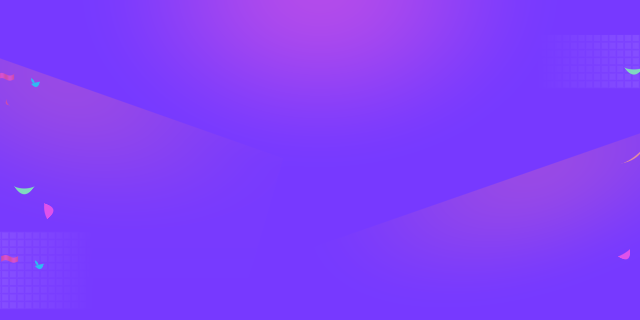
This background is drawn by a Shadertoy shader. Its source:

```glsl
// Violet banner with a top glow, two lit diagonal folds, faint tile grids and confetti.

const vec3 VIOLET  = vec3(0.465, 0.225, 1.00);
const vec3 MAGENTA = vec3(0.70, 0.295, 0.92);
const vec3 MAUVE   = vec3(0.61, 0.295, 0.89);
const vec3 PINK    = vec3(0.87, 0.32, 0.92);
const vec3 ROSE    = vec3(0.80, 0.30, 0.68);
const vec3 MINT    = vec3(0.50, 0.85, 0.75);
const vec3 CYAN    = vec3(0.18, 0.73, 0.95);
const vec3 AMBER   = vec3(0.90, 0.56, 0.62);

float hash(vec2 p) {
    return fract(sin(dot(p, vec2(127.1, 311.7))) * 43758.5453);
}

vec2 rotate(vec2 p, float angle) {
    float c = cos(angle), s = sin(angle);
    return vec2(c * p.x + s * p.y, c * p.y - s * p.x);
}

// Antialiased coverage of a signed distance
float fill(float d, float pixel) {
    return smoothstep(0.75 * pixel, -0.75 * pixel, d);
}

// Elliptical light that fades to nothing at its radii
float glow(vec2 p, vec2 radii) {
    return smoothstep(1.0, 0.0, length(p / radii));
}

// Light below a straight edge through the centre
float fold(vec2 p, vec2 center, float slope, vec2 radii, float pixel) {
    vec2 q = rotate(p - center, atan(slope));
    return fill(q.y, pixel) * glow(q, radii);
}

// Bowl between two parabolas, hanging below its rim
float bowl(vec2 p, float halfWidth, float inner, float outer) {
    float u = p.x / halfWidth;
    float arch = 1.0 - u * u;
    return max(p.y + inner * arch, -p.y - outer * arch);
}

float ribbon(vec2 p, float halfWidth, float thickness) {
    float wave = 0.004 * sin(p.x / halfWidth * 3.2);
    return max(abs(p.y + wave) - thickness, abs(p.x) - halfWidth);
}

// Small curl with a tail on its left
float curl(vec2 p) {
    float body = bowl(rotate(p, 0.25), 0.014, -0.001, 0.013);
    float tail = bowl(rotate(p - vec2(-0.008, 0.006), -1.0), 0.010, -0.003, 0.004);
    return min(body, tail);
}

// Tiled rectangle whose strength grows from fadeStart to fadeEnd
float tilePanel(vec2 p, vec2 low, vec2 high, float fadeStart, float fadeEnd, float pixel) {
    const float PITCH = 0.0242;
    vec2 edge = max(low - p, p - high);
    vec2 cell = (p - low) / PITCH;
    vec2 inset = abs(fract(cell) - 0.5) * PITCH;
    float tile = fill(max(inset.x, inset.y) - 0.0095, pixel);
    float strength = clamp((p.x - fadeStart) / (fadeEnd - fadeStart), 0.0, 1.0);
    float variation = 0.9 + 0.2 * hash(floor(cell));
    return fill(max(edge.x, edge.y), pixel) * strength * (0.045 + 0.065 * tile * variation);
}

void paint(inout vec3 color, vec3 ink, float d, float pixel) {
    color = mix(color, ink, fill(d, pixel));
}

void mainImage(out vec4 fragColor, in vec2 fragCoord) {
    float pixel = 1.0 / iResolution.y;
    vec2 p = fragCoord * pixel;
    p.x += 1.0 - 0.5 * iResolution.x * pixel;

    // Background light and folds
    vec3 color = VIOLET;
    color = mix(color, MAGENTA, glow(p - vec2(1.0, 1.03), vec2(0.78, 0.58)));
    color = mix(color, MAUVE, 0.9 * fold(p, vec2(0.20, 0.747), -0.353, vec2(0.76, 0.46), pixel));
    color = mix(color, MAUVE, 0.9 * fold(p, vec2(1.68, 0.472), 0.348, vec2(0.78, 0.40), pixel));

    // Faint side of the left fold
    float side = max(p.y - 0.818 + 0.353 * p.x, p.x - 0.885 - 0.288 * (p.y - 0.505));
    color = mix(color, MAUVE, 0.05 * fill(side, pixel) * smoothstep(0.05, 0.4, p.y));

    // Tile grids
    float tiles = tilePanel(p, vec2(-0.02, 0.034), vec2(0.30, 0.276), 0.29, 0.0, pixel)
                + tilePanel(p, vec2(1.66, 0.724), vec2(2.02, 0.891), 1.68, 2.0, pixel);
    color = mix(color, vec3(1.0), tiles);

    // Ribbons and curls, repeated in two groups
    for (int i = 0; i < 2; i++) {
        vec2 q = p - float(i) * vec2(0.012, -0.569);
        paint(color, mix(ROSE, PINK, 0.3 * sin(q.x * 250.0) + 0.3),
              ribbon(q - vec2(0.018, 0.760), 0.026, 0.008), pixel);
        paint(color, CYAN, curl(q - vec2(0.111, 0.741)), pixel);
    }

    // Crescents and petals
    paint(color, MINT, bowl(p - vec2(0.076, 0.417), 0.031, 0.006, 0.024), pixel);
    paint(color, MINT, bowl(p - vec2(1.981, 0.788), 0.029, 0.005, 0.021), pixel);
    paint(color, PINK, bowl(rotate(p - vec2(0.143, 0.340), 1.75), 0.025, -0.004, 0.024), pixel);
    paint(color, PINK, bowl(rotate(p - vec2(1.950, 0.210), 0.55), 0.022, 0.002, 0.022), pixel);
    paint(color, ROSE, bowl(rotate(p - vec2(0.024, 0.679), -1.1), 0.009, 0.001, 0.006), pixel);
    paint(color, AMBER, bowl(rotate(p - vec2(1.984, 0.518), 0.68), 0.042, 0.005, 0.010), pixel);

    fragColor = vec4(color, 1.0);
}
```
